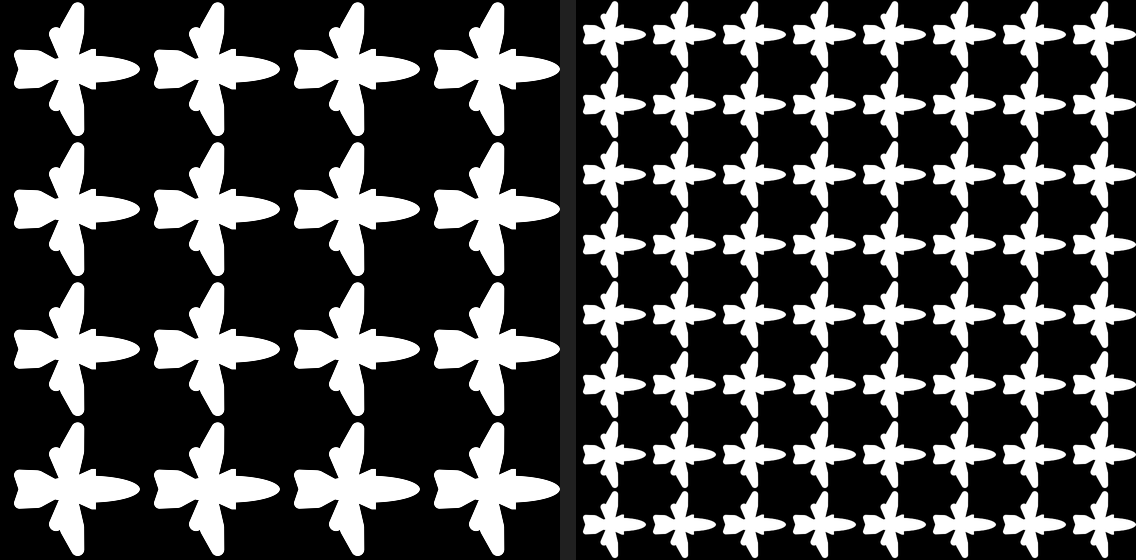
Left, the tile; right, the same tile 2 across and 2 down.
Reproduce this pattern procedurally as a Shadertoy shader.

```glsl
// White winged insects on black, all facing right, in a seamless four by four grid.

const float REPEATS = 4.0;
const vec3 GROUND = vec3(0.0);
const vec3 INSECT = vec3(1.0);
const vec2 CENTRE = vec2(0.0, 0.012);   // offset inside a cell spanning -1 to 1

// Joints of the wings: centre and radius
const vec3 SHOULDER  = vec3(-0.015, 0.12, 0.12);
const vec3 FORE_MID  = vec3(0.028, 0.55, 0.175);
const vec3 FORE_TIP  = vec3(0.11, 0.86, 0.095);
const vec3 FORE_LOBE = vec3(-0.20, 0.50, 0.10);
const vec3 HIND_ROOT = vec3(-0.15, 0.0, 0.10);
const vec3 HIND_MID  = vec3(-0.48, 0.10, 0.17);
const vec3 HIND_TIP  = vec3(-0.72, 0.20, 0.08);
const vec3 HIND_FOLD = vec3(-0.60, 0.0, 0.13);
const vec3 CHEST     = vec3(0.10, 0.0, 0.16);

// Tail ellipse and the collar in front of it
const vec2 TAIL_CENTRE = vec2(0.26, 0.0);
const vec2 TAIL_RADII = vec2(0.738, 0.193);
const vec2 COLLAR_CORNER = vec2(0.37, 0.29);
const float COLLAR_RISE = 0.45;
const float COLLAR_BASE = 0.15;

// Distance to the hull of two circles
float taper(vec2 p, vec3 a, vec3 b) {
    vec2 axis = b.xy - a.xy;
    float len = length(axis);
    axis /= len;
    p -= a.xy;
    vec2 q = vec2(abs(p.x * axis.y - p.y * axis.x), dot(p, axis));
    float s = (a.z - b.z) / len;
    float c = sqrt(1.0 - s * s);
    float k = dot(q, vec2(-s, c));
    if (k < 0.0) return length(q) - a.z;
    if (k > c * len) return length(q - vec2(0.0, len)) - b.z;
    return dot(q, vec2(c, s)) - a.z;
}

// Approximate distance to an ellipse
float ellipse(vec2 p, vec2 radii) {
    float k = length(p / radii);
    return k * (k - 1.0) / max(length(p / (radii * radii)), 1e-3);
}

float foreWing(vec2 p) {
    float blade = min(taper(p, SHOULDER, FORE_MID), taper(p, FORE_MID, FORE_TIP));
    return min(blade, taper(p, SHOULDER, FORE_LOBE));
}

float hindWing(vec2 p) {
    float blade = min(taper(p, HIND_ROOT, HIND_MID), taper(p, HIND_MID, HIND_TIP));
    float fold = min(taper(p, HIND_TIP, HIND_FOLD), taper(p, HIND_FOLD, HIND_ROOT));
    return min(blade, fold);
}

float body(vec2 p) {
    float slope = (p.y - COLLAR_BASE - COLLAR_RISE * p.x) / length(vec2(1.0, COLLAR_RISE));
    vec2 edge = p - COLLAR_CORNER;
    float collar = max(max(edge.x, edge.y), max(slope, -p.x));
    float tail = ellipse(p - TAIL_CENTRE, TAIL_RADII);
    return min(min(collar, tail), taper(p, HIND_ROOT, CHEST));
}

// The insect is mirrored about its long axis
float insect(vec2 p) {
    p.y = abs(p.y);
    return min(body(p), min(foreWing(p), hindWing(p)));
}

void mainImage(out vec4 fragColor, in vec2 fragCoord) {
    vec2 cell = 2.0 * fract(fragCoord / iResolution.xy * REPEATS) - 1.0;
    float pixel = 2.0 * REPEATS / min(iResolution.x, iResolution.y);
    float cover = 1.0 - smoothstep(-0.5 * pixel, 0.5 * pixel, insect(cell - CENTRE));
    fragColor = vec4(mix(GROUND, INSECT, cover), 1.0);
}
```
